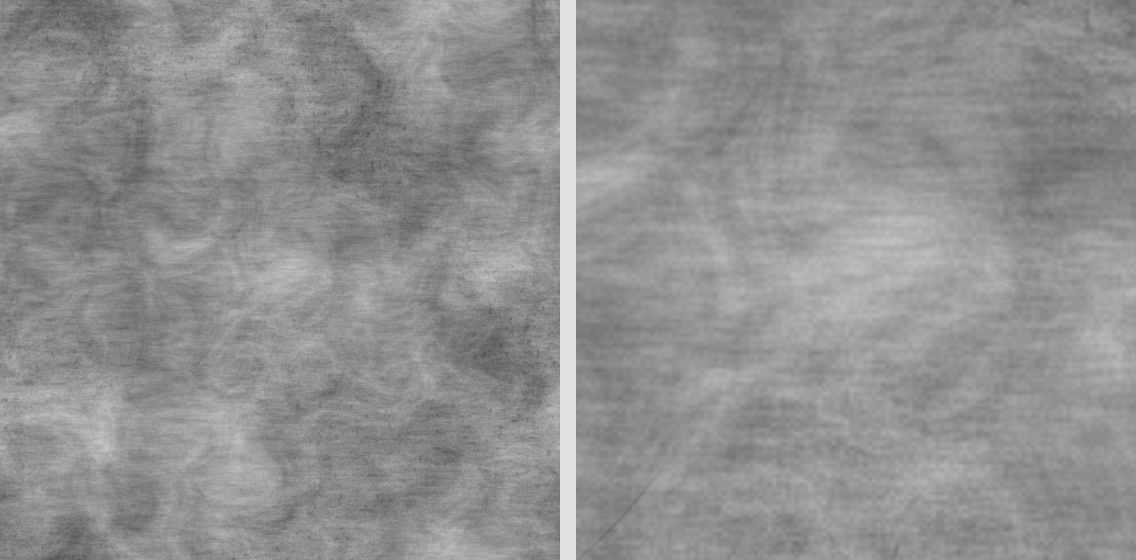
Left: the whole. Right: its middle third, enlarged.
Give the GLSL for this texture, as a three.js fragment shader.

```glsl
// Worn grey plaster: soft cloudy stains broken up by mottling, fine horizontal
// fibres, grain, clustered dark specks, pale hairs and a few faint scratches.
// All layers are lattice noise whose cells wrap, so the square tiles.

varying vec2 vUv;

const float TAU = 6.2831853;

// Tones
const float BASE_GREY = 0.553;
const float CLOUD_CONTRAST = 0.041;
const float CLOUD_GAIN = 0.70;
const float FIBRE_CONTRAST = 0.013;
const float GRAIN_CONTRAST = 0.030;
const float SPECK_DEPTH = 0.085;
const float HAIR_LIGHT = 0.030;
const float SCRATCH_DEPTH = 0.06;

// Sizes, as whole repeats across the canvas or as canvas fractions
const float CLOUD_REPEATS = 4.0;
const int CLOUD_OCTAVES = 6;
const vec2 FIBRE_REPEATS = vec2(11.0, 61.0);
const int FIBRE_OCTAVES = 3;
const float GRAIN_REPEATS = 370.0;
const float SPECK_REPEATS = 105.0;
const float HAIR_REPEATS = 26.0;
const float WARP = 0.018;
const int SCRATCH_COUNT = 6;
const float SCRATCH_LENGTH = 0.055;
const float SCRATCH_WIDTH = 0.0016;

float hash(vec2 p) {
  vec3 q = fract(p.xyx * 0.1031);
  q += dot(q, q.yzx + 33.33);
  return fract((q.x + q.y) * q.z);
}

// Random value of a lattice cell, wrapped at the period
float cellHash(vec2 cell, vec2 period, float seed) {
  return hash(mod(cell, period) + seed * vec2(17.3, 29.7));
}

float cornerSlope(vec2 cell, vec2 f, vec2 corner, vec2 period, float seed) {
  float angle = TAU * cellHash(cell + corner, period, seed);
  return dot(vec2(cos(angle), sin(angle)), f - corner);
}

// Tiling gradient noise, scaled to a spread of about one
float noise(vec2 uv, vec2 period, float seed) {
  vec2 p = uv * period + fract(seed * vec2(0.37, 0.73));
  vec2 cell = floor(p);
  vec2 f = p - cell;
  vec2 w = f * f * f * (f * (f * 6.0 - 15.0) + 10.0);
  float low = mix(cornerSlope(cell, f, vec2(0.0, 0.0), period, seed),
                  cornerSlope(cell, f, vec2(1.0, 0.0), period, seed), w.x);
  float high = mix(cornerSlope(cell, f, vec2(0.0, 1.0), period, seed),
                   cornerSlope(cell, f, vec2(1.0, 1.0), period, seed), w.x);
  return 4.2 * mix(low, high, w.y);
}

// Tiling value noise around zero, for the finest grain
float grain(vec2 uv, float repeats, float seed) {
  vec2 period = vec2(repeats);
  vec2 p = uv * period;
  vec2 cell = floor(p);
  vec2 w = smoothstep(0.0, 1.0, p - cell);
  float low = mix(cellHash(cell, period, seed),
                  cellHash(cell + vec2(1.0, 0.0), period, seed), w.x);
  float high = mix(cellHash(cell + vec2(0.0, 1.0), period, seed),
                   cellHash(cell + vec2(1.0, 1.0), period, seed), w.x);
  return 2.0 * mix(low, high, w.y) - 1.0;
}

// Octaves that double in frequency and fade by the gain
float layeredNoise(vec2 uv, vec2 period, int octaves, float gain, float seed) {
  float sum = 0.0;
  float amplitude = 1.0;
  for (int i = 0; i < 8; i++) {
    if (i >= octaves) break;
    sum += amplitude * noise(uv, period, seed + float(i));
    period *= 2.0;
    amplitude *= gain;
  }
  return sum;
}

// Short, slightly bowed diagonal strokes
float scratches(vec2 uv) {
  float cover = 0.0;
  for (int i = 0; i < SCRATCH_COUNT; i++) {
    float id = float(i);
    vec2 centre = vec2(hash(vec2(id, 3.1)), hash(vec2(id, 8.7)));
    vec2 d = fract(uv - centre + 0.5) - 0.5;
    float angle = 0.55 + 0.5 * hash(vec2(id, 14.2));
    vec2 axis = vec2(cos(angle), sin(angle));
    float along = dot(d, axis);
    float across = dot(d, vec2(-axis.y, axis.x)) - 1.5 * along * along;
    float line = 1.0 - smoothstep(0.0, SCRATCH_WIDTH, abs(across));
    float fade = 1.0 - smoothstep(0.2, 1.0, abs(along) / SCRATCH_LENGTH);
    cover = max(cover, line * fade);
  }
  return cover;
}

void main() {
  vec2 bend = vec2(noise(vUv, vec2(9.0), 41.0), noise(vUv, vec2(9.0), 47.0));
  vec2 warped = vUv + WARP * bend;
  float rough = smoothstep(-0.8, 1.5, noise(vUv, vec2(3.0), 53.0));

  // Stains and weave
  float clouds = layeredNoise(warped, vec2(CLOUD_REPEATS), CLOUD_OCTAVES, CLOUD_GAIN, 5.0);
  float fibres = layeredNoise(vUv, FIBRE_REPEATS, FIBRE_OCTAVES, 0.9, 21.0);

  // Fine marks
  float speck = smoothstep(0.9, 2.4, noise(vUv, vec2(SPECK_REPEATS), 61.0)) * rough;
  float ridge = 1.0 - smoothstep(0.0, 0.11, abs(noise(warped, vec2(HAIR_REPEATS), 67.0)));
  float hair = ridge * smoothstep(0.3, 1.6, noise(vUv, vec2(19.0), 71.0));

  float grey = BASE_GREY + CLOUD_CONTRAST * clouds + FIBRE_CONTRAST * fibres;
  grey += GRAIN_CONTRAST * mix(0.8, 1.4, rough) * grain(vUv, GRAIN_REPEATS, 79.0);
  grey += HAIR_LIGHT * hair - SPECK_DEPTH * speck - SCRATCH_DEPTH * scratches(vUv);
  gl_FragColor = vec4(vec3(clamp(grey, 0.0, 1.0)), 1.0);
}
```
